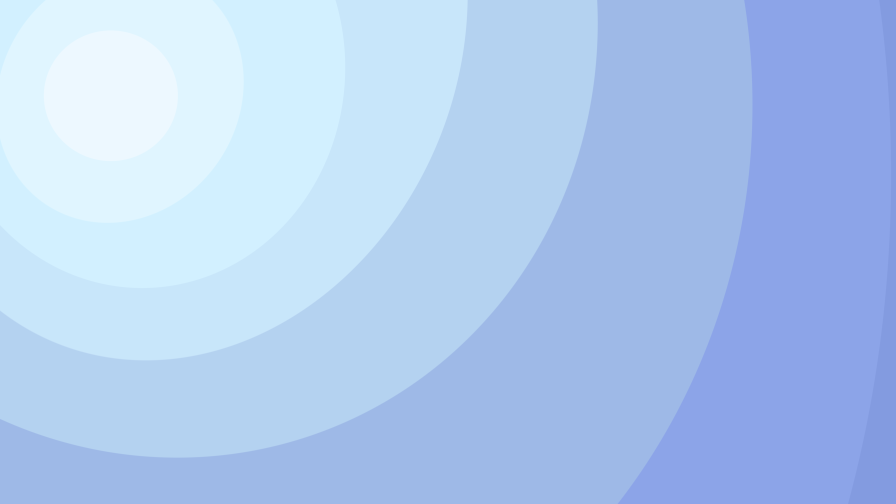
Write a Shadertoy shader that draws this background.

```glsl
// Soft blue glow built from nested, slightly tilted ovals around the upper left.

// Lays a flat oval over the colour; tilt skews it along the diagonal.
void addOval(inout vec3 color, vec2 p, vec2 center, vec2 radii, float tilt, vec3 tint) {
    vec2 q = (p - center) / radii;
    float shape = dot(q, q) - 2.0 * tilt * q.x * q.y;
    float edge = sqrt(max(shape, 0.0) / (1.0 - tilt * tilt)) - 1.0;
    float soft = 0.7 / (iResolution.y * min(radii.x, radii.y));
    color = mix(color, tint, 1.0 - smoothstep(-soft, soft, edge));
}

void mainImage(out vec4 fragColor, in vec2 fragCoord) {
    // Height runs from 0 to 1, width follows the aspect ratio
    vec2 p = fragCoord / iResolution.y;

    // Deep blue at the far right
    vec3 color = vec3(0.514, 0.608, 0.878);

    // Wide outer bands
    addOval(color, p, vec2(0.333, 0.653), vec2(1.435, 1.921), 0.0, vec3(0.549, 0.643, 0.910));
    addOval(color, p, vec2(0.336, 0.792), vec2(1.157, 1.238), 0.0, vec3(0.620, 0.727, 0.906));
    addOval(color, p, vec2(0.326, 0.981), vec2(0.860, 0.889), -0.03, vec3(0.706, 0.822, 0.941));
    addOval(color, p, vec2(0.358, 0.934), vec2(0.570, 0.649), 0.12, vec3(0.784, 0.900, 0.980));

    // Bright inner rings and core
    addOval(color, p, vec2(0.282, 0.866), vec2(0.403, 0.4375), 0.0, vec3(0.824, 0.943, 1.0));
    addOval(color, p, vec2(0.238, 0.8125), vec2(0.2455, 0.2546), 0.1, vec3(0.878, 0.961, 1.0));
    addOval(color, p, vec2(0.220, 0.810), vec2(0.133, 0.1296), 0.0, vec3(0.929, 0.973, 1.0));

    fragColor = vec4(color, 1.0);
}
```
